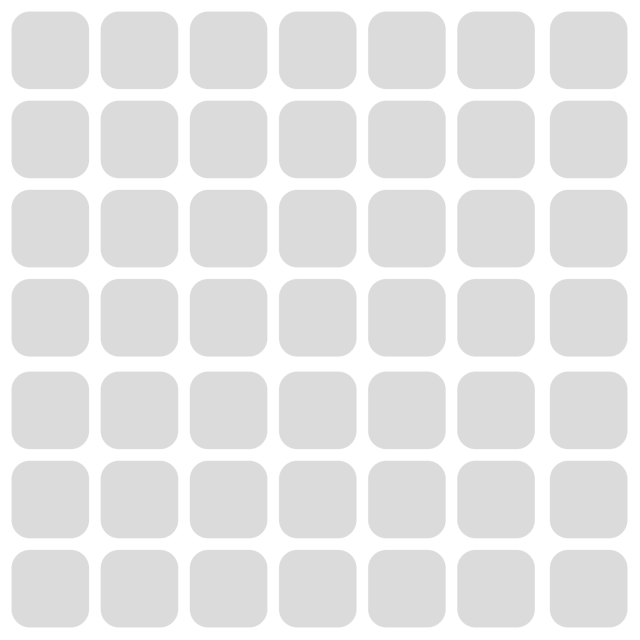
Write a WebGL 2 fragment shader that draws this pattern.

```glsl
#version 300 es
precision highp float;
// Seven by seven grey rounded squares on white, drawn as one repeated box distance.
// The gutter before the last column and the one below the fourth row
// are slightly wider than the rest, made by shifting the tiles beyond them.

uniform vec2 u_resolution;
out vec4 fragColor;

// Signed distance to a rounded square centred on the origin
float roundedSquare(vec2 p, float halfSize, float radius) {
    vec2 q = abs(p) - halfSize + radius;
    return length(max(q, 0.0)) + min(max(q.x, q.y), 0.0) - radius;
}

void main() {
    vec2 uv = gl_FragCoord.xy / u_resolution;
    uv.y = 1.0 - uv.y; // rows are counted from the top

    // Close up the wider gutters so that the grid becomes regular
    uv -= 0.0054 * step(vec2(0.8477, 0.569), uv);

    // Offset from the centre of the nearest tile
    float pitch = 0.1393;
    vec2 fromFirst = uv - 0.0786;
    vec2 tile = clamp(round(fromFirst / pitch), 0.0, 6.0);
    float edge = roundedSquare(fromFirst - tile * pitch, 0.0606, 0.0286);

    // Smooth the edge over about one pixel
    float pixel = 1.0 / min(u_resolution.x, u_resolution.y);
    float coverage = 1.0 - smoothstep(-0.75 * pixel, 0.75 * pixel, edge);
    fragColor = vec4(mix(vec3(1.0), vec3(0.859), coverage), 1.0);
}
```
